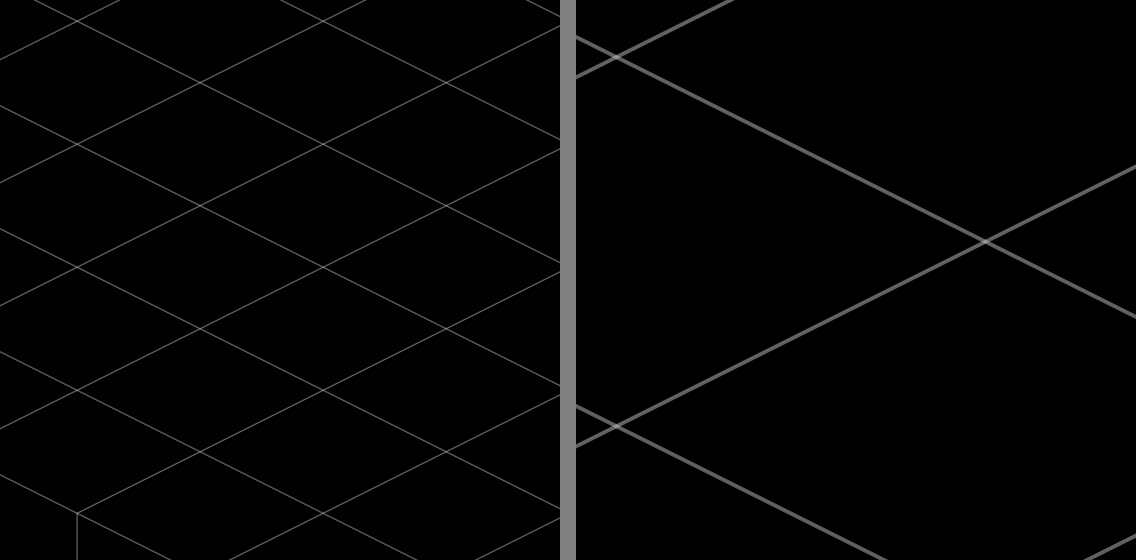
Left: the whole. Right: its middle third, enlarged.
Reproduce this pattern procedurally as a Shadertoy shader.

```glsl
const vec2  CORNER     = vec2(0.1377, 0.0834);  // where the floor meets the vertical edge
const vec2  TILE       = vec2(0.4394, 0.2197);  // full width and height of one rhombus
const float LINE_WIDTH = 0.0023;
const float LINE_ALPHA = 0.46;
const vec3  BACKGROUND = vec3(0.008, 0.0, 0.0);
const vec3  LINE_COLOR = vec3(0.82, 0.82, 0.84);

// Antialiased coverage of a line at the given distance
float lineCoverage(float dist, float pixel) {
    return clamp((0.5 * LINE_WIDTH - dist) / pixel + 0.5, 0.0, 1.0);
}

// Distance to the nearest line of a family lying at whole values of t
float familyDistance(float t) {
    return abs(fract(t + 0.5) - 0.5) / length(1.0 / TILE);
}

void mainImage(out vec4 fragColor, in vec2 fragCoord) {
    float pixel = 1.0 / iResolution.y;
    vec2 p = fragCoord * pixel - CORNER;
    vec2 cell = p / TILE;

    // Two crossing families of diagonals
    float falling = lineCoverage(familyDistance(cell.x + cell.y), pixel);
    float rising  = lineCoverage(familyDistance(cell.x - cell.y), pixel);

    // The floor ends at its corner, where a vertical edge drops down
    float belowCorner = clamp(0.5 - p.y / pixel, 0.0, 1.0);
    float leftOfCorner = clamp(0.5 - p.x / pixel, 0.0, 1.0);
    rising *= 1.0 - belowCorner * leftOfCorner;
    float edge = lineCoverage(abs(p.x), pixel) * belowCorner;

    // Translucent lines, brighter where they cross
    vec3 color = BACKGROUND;
    color = mix(color, LINE_COLOR, LINE_ALPHA * falling);
    color = mix(color, LINE_COLOR, LINE_ALPHA * rising);
    color = mix(color, LINE_COLOR, LINE_ALPHA * edge);
    fragColor = vec4(color, 1.0);
}
```
